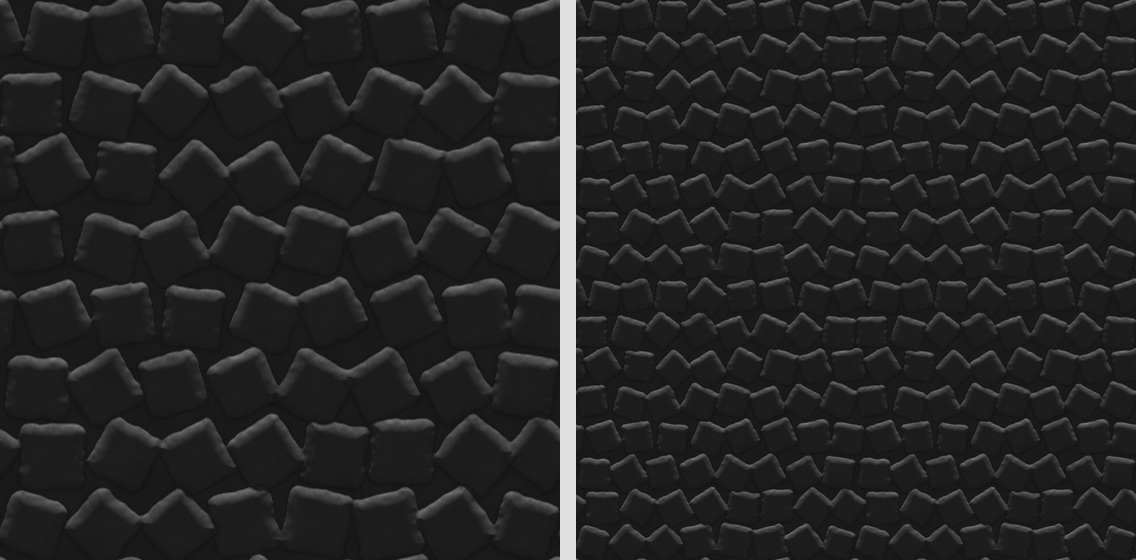
Left, the tile; right, the same tile 2 across and 2 down.
Write a Shadertoy shader that draws this texture.

```glsl
// Rows of dark, randomly turned square scales with rims lit from above, tiling.

const float CELLS = 8.0; // scales per canvas side

vec3 hash3(vec2 cell, float seed) {
    uvec3 v = uvec3(cell.x, cell.y, seed) * 1664525u + 1013904223u;
    v.x += v.y * v.z; v.y += v.z * v.x; v.z += v.x * v.y;
    v ^= v >> 16u;
    v.x += v.y * v.z; v.y += v.z * v.x; v.z += v.x * v.y;
    return vec3(v >> 8u) / 16777216.0;
}

// Value noise over the unit canvas that wraps after 'period' steps
float noise(vec2 uv, float period, float seed) {
    vec2 p = uv * period, i = floor(p), f = p - i;
    f = f * f * (3.0 - 2.0 * f);
    vec2 a = mod(i, period), b = mod(i + 1.0, period);
    return mix(mix(hash3(a, seed).x, hash3(vec2(b.x, a.y), seed).x, f.x),
               mix(hash3(vec2(a.x, b.y), seed).x, hash3(b, seed).x, f.x), f.y);
}

float smoothMin(float a, float b, float k) {
    float h = max(k - abs(a - b), 0.0) / k;
    return min(a, b) - h * h * k * 0.25;
}

float roundedBox(vec2 p, float halfSize, float radius) {
    vec2 q = abs(p) - halfSize + radius;
    return length(max(q, 0.0)) + min(max(q.x, q.y), 0.0) - radius;
}

// x: distance to the union of scales, y: distance to the nearest outline
vec2 scales(vec2 p) {
    vec2 uv = p / CELLS;
    float wobble = (noise(uv, 40.0, 1.0) - 0.5) * 0.045
                 + (noise(uv, 96.0, 2.0) - 0.5) * 0.018;
    vec2 result = vec2(1.0);
    for (int j = -1; j <= 1; j++) {
        float row = floor(p.y) + float(j);
        float shift = 0.28 * mod(row, 2.0);
        for (int i = -1; i <= 1; i++) {
            float column = floor(p.x - shift) + float(i);
            vec2 id = mod(vec2(column, row), CELLS);
            vec3 rnd = hash3(id, 7.0), extra = hash3(id, 11.0);
            vec2 center = vec2(column + shift, row) + 0.5 + (rnd.xy - 0.5) * vec2(0.10, 0.12);
            float angle = (rnd.z - 0.5) * 1.5708;
            float c = cos(angle), s = sin(angle);
            vec2 q = mat2(c, s, -s, c) * (p - center);
            float d = roundedBox(q, 0.42 + 0.05 * extra.x, 0.09 + 0.08 * extra.y) + wobble;
            result.x = smoothMin(result.x, d, 0.05);
            result.y = min(result.y, abs(d));
        }
    }
    return result;
}

// Rim that rises steeply at the outline and levels out inside
float rimHeight(float d) {
    const float width = 0.18;
    float x = 1.0 - clamp(-d / width, 0.0, 1.0);
    return 0.5 * width * (1.0 - x * x);
}

void mainImage(out vec4 fragColor, in vec2 fragCoord) {
    vec2 uv = fragCoord / iResolution.xy;
    vec2 p = uv * CELLS;

    // Slope toward the light at the top
    float stepSize = 0.015;
    vec2 here = scales(p);
    float above = rimHeight(scales(p + vec2(0.0, stepSize)).x);
    float below = rimHeight(scales(p - vec2(0.0, stepSize)).x);
    float slope = (below - above) / (2.0 * stepSize);
    float lit = max(slope, 0.0);

    // Matt faces, darker gaps and faint creases
    float grain = noise(uv, 256.0, 3.0) - 0.5;
    float mottle = noise(uv, 32.0, 4.0) - 0.5;
    float shade = 0.112 + 0.010 * grain + 0.010 * mottle;
    shade -= 0.010 * smoothstep(-0.03, 0.03, here.x);
    shade -= 0.025 * exp(-here.y / 0.025) * (1.0 - smoothstep(0.0, 0.25, lit));
    shade += 0.008 * min(slope, 0.0);

    // Lit rims
    shade += 0.32 * lit * (1.0 + 0.16 * grain + 0.25 * mottle);

    fragColor = vec4(vec3(shade), 1.0);
}
```
